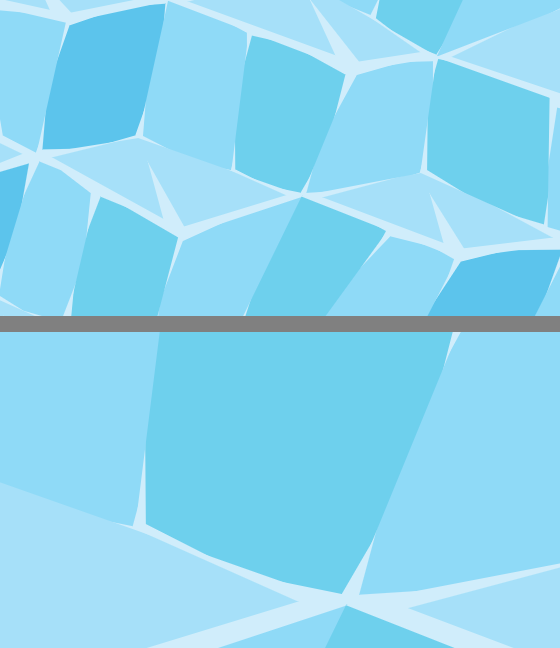
Top: the whole. Bottom: its middle third, enlarged.
This background is drawn by a WebGL 2 fragment shader. Its source:

```glsl
#version 300 es
precision highp float;
// Faceted ice: a skewed lattice of blocks, each with a flat top and two walls.
// Lattice corners are jittered and shared, so the faces tile without gaps;
// tapered chevrons of light sit in the face corners, and a spike on each top.

uniform vec2 u_resolution;
out vec4 outColor;

// Colours
const vec3 SKY   = vec3(0.56, 0.853, 0.97);
const vec3 TEAL  = vec3(0.43, 0.814, 0.93);
const vec3 DEEP  = vec3(0.36, 0.77, 0.925);
const vec3 ICE   = vec3(0.65, 0.88, 0.975);
const vec3 GLINT = vec3(0.815, 0.93, 0.985);

// Lattice, in units of the canvas height
const vec2 ORIGIN = vec2(0.074, 0.468);
const vec2 STEP_A = vec2(0.85, -0.12);     // to the next block on the right
const vec2 STEP_B = vec2(0.50, 0.50);      // to the next block behind
const vec2 TOP_OFFSET    = vec2(0.37, 0.10);
const vec2 BOTTOM_OFFSET = vec2(0.51, -0.20);
const float JITTER = 0.09;

// Light
const vec2 WALL_GLINT = vec2(-0.008, 0.026);               // range of chevron widths
const float WALL_TAPER = 0.14;
const vec4 TOP_GLINT = vec4(0.028, 0.016, -0.01, 0.018);   // bottom, right, top, left
const vec4 TOP_TAPER = vec4(0.03, 0.12, 0.12, 0.12);
const float SPIKE_WIDTH = 0.032;
const float SPIKE_REACH = 0.76;

float pixel;   // size of one pixel in canvas units

vec2 hash(vec2 cell, float salt) {
    vec3 q = fract(cell.xyx * vec3(0.1031, 0.103, 0.0973) + salt * 0.137);
    q += dot(q, q.yzx + 33.33);
    return fract((q.xx + q.yz) * q.zy);
}

float cross2(vec2 a, vec2 b) { return a.x * b.y - a.y * b.x; }

float coverage(float d) { return clamp(d / pixel + 0.5, 0.0, 1.0); }

// Jittered corner of a lattice cell; kind keeps the three corner sets apart
vec2 corner(vec2 cell, vec2 offset, float kind) {
    vec2 shift = (hash(cell, kind) - 0.5) * JITTER;
    return ORIGIN + cell.x * STEP_A + cell.y * STEP_B + offset + shift;
}
vec2 sideCorner(vec2 cell) { return corner(cell, vec2(0.0), 1.0); }
vec2 topCorner(vec2 cell)  { return corner(cell, TOP_OFFSET, 2.0); }

// Distance to the edge from a to b, positive on its left
float edge(vec2 p, vec2 a, vec2 b) { return cross2(normalize(b - a), p - a); }

// Paints a counter-clockwise quad with a chevron of light in each corner
void paintFace(inout vec3 color, vec2 p, vec2 a, vec2 b, vec2 c, vec2 d,
               vec3 fill, vec4 glint, vec4 taper) {
    vec4 e = vec4(edge(p, a, b), edge(p, b, c), edge(p, c, d), edge(p, d, a));
    float inside = min(min(e.x, e.y), min(e.z, e.w));
    vec4 chevron = glint - min(e, e.wxyz) - taper * max(e, e.wxyz);
    float light = max(max(chevron.x, chevron.y), max(chevron.z, chevron.w));
    // Half a pixel of overlap closes the seams
    color = mix(color, mix(fill, GLINT, coverage(light)), coverage(inside + 0.5 * pixel));
}

void paintWall(inout vec3 color, vec2 p, vec2 a, vec2 b, vec2 c, vec2 d,
               vec3 fill, vec2 cell, float salt) {
    vec4 random = vec4(hash(cell, salt), hash(cell, salt + 1.0));
    vec4 glint = mix(vec4(WALL_GLINT.x), vec4(WALL_GLINT.y), random);
    paintFace(color, p, a, b, c, d, fill, glint, vec4(WALL_TAPER));
}

void paintBlock(inout vec3 color, vec2 p, vec2 cell) {
    vec2 left = sideCorner(cell), right = sideCorner(cell + vec2(1, 0));
    vec2 foot = sideCorner(cell + vec2(1, -1));
    vec2 top = topCorner(cell), leftFoot = topCorner(cell + vec2(0, -1));
    vec2 rightFoot = topCorner(cell + vec2(1, -1));
    vec2 bottom = corner(cell, BOTTOM_OFFSET, 3.0);

    // Walls: the left one is split by a slanted line; columns alternate in colour
    bool odd = mod(cell.x, 2.0) > 0.5;
    vec2 split = (odd ? 0.6 : 0.4) + (hash(cell, 4.0) - 0.5) * vec2(0.2, 0.5);
    vec2 splitTop = mix(left, bottom, split.x);
    vec2 splitFoot = mix(leftFoot, foot, split.y);
    paintWall(color, p, left, leftFoot, splitFoot, splitTop, odd ? TEAL : SKY, cell, 5.0);
    paintWall(color, p, splitTop, splitFoot, foot, bottom, odd ? SKY : TEAL, cell, 7.0);
    paintWall(color, p, bottom, foot, rightFoot, right, odd ? DEEP : SKY, cell, 9.0);

    // Top, with a spike of light rising from its bottom corner
    vec2 axis = (top - bottom) * SPIKE_REACH;
    float along = dot(p - bottom, axis) / dot(axis, axis);
    float spike = SPIKE_WIDTH * (1.0 - along) - abs(cross2(normalize(axis), p - bottom));
    vec3 ice = mix(ICE, GLINT, coverage(spike));
    paintFace(color, p, bottom, right, top, left, ice, TOP_GLINT, TOP_TAPER);
}

void main() {
    pixel = 1.0 / u_resolution.y;
    vec2 p = gl_FragCoord.xy * pixel;
    vec2 home = floor(inverse(mat2(STEP_A, STEP_B)) * (p - ORIGIN));

    vec3 color = SKY;
    for (int j = 2; j >= -1; j--)
        for (int i = -2; i <= 1; i++)
            paintBlock(color, p, home + vec2(i, j));
    outColor = vec4(color, 1.0);
}
```
